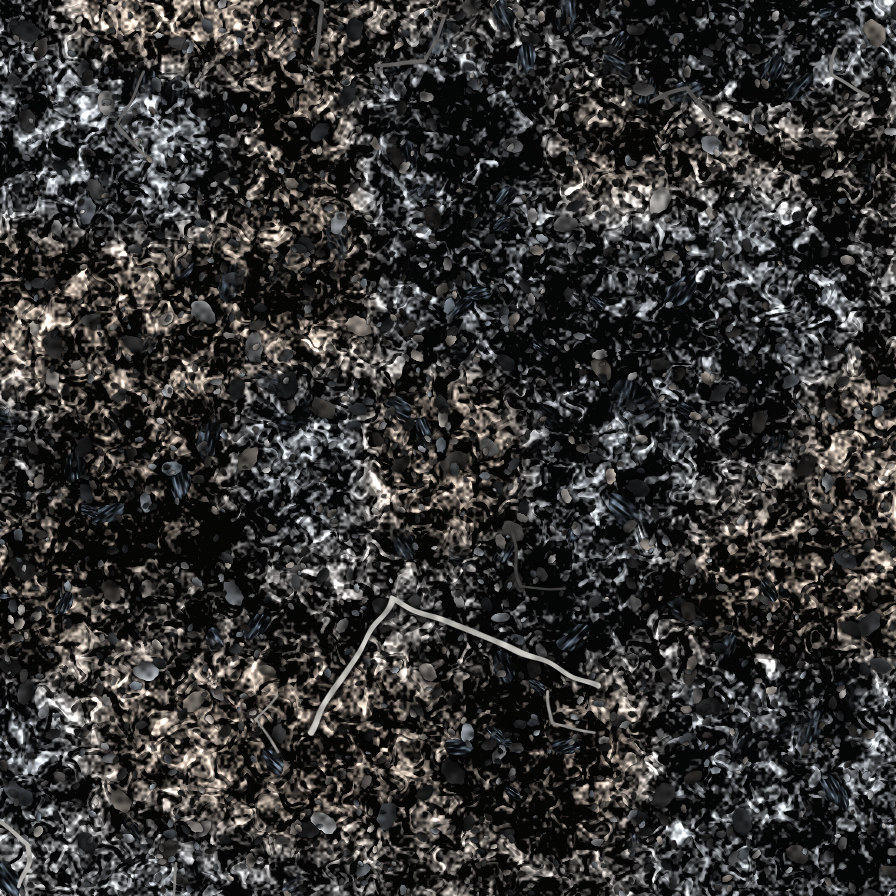
A WebGL 1 fragment shader for this texture:

```glsl
precision highp float;
// Burnt forest soil: crumbly black ground with pale ash, bluish charcoal, stones and twigs.
// Ground tone is a sum of zero-mean noises and soft cellular grains; scattered shapes
// from jittered grids and bent line segments are laid over it.
uniform vec2 u_resolution;

float hash(vec2 p) {
  vec3 q = fract(p.xyx * 0.1031);
  q += dot(q, q.yzx + 33.33);
  return fract((q.x + q.y) * q.z);
}

vec2 hash2(vec2 p) {
  return vec2(hash(p), hash(p + vec2(57.0, 113.0)));
}

float noise(vec2 p) {
  vec2 i = floor(p), f = fract(p);
  f = f * f * (3.0 - 2.0 * f);
  return mix(mix(hash(i), hash(i + vec2(1.0, 0.0)), f.x),
             mix(hash(i + vec2(0.0, 1.0)), hash(i + 1.0), f.x), f.y);
}

// Value noise with zero mean and about unit deviation
float wave(vec2 p) {
  return (noise(p) - 0.5) * 4.67;
}

// Soft-edged cells, each with its own random level
float grains(vec2 p) {
  vec2 cell = floor(p);
  float total = 0.0, weight = 0.0;
  for (int y = -1; y <= 1; y++) {
    for (int x = -1; x <= 1; x++) {
      vec2 id = cell + vec2(float(x), float(y));
      vec2 d = id + hash2(id) - p;
      float w = exp(-13.0 * dot(d, d)) + 1e-5;
      total += w * hash(id + 31.0);
      weight += w;
    }
  }
  return (total / weight - 0.5) * 3.8;
}

mat2 rotation(float angle) {
  float c = cos(angle), s = sin(angle);
  return mat2(c, s, -s, c);
}

// Nearest angular chip on a jittered grid: edge distance, local position, random id
vec4 chips(vec2 p, float chance, float aspect, float seed) {
  vec2 cell = floor(p);
  vec4 nearest = vec4(1.0, 0.0, 0.0, 0.0);
  for (int y = -1; y <= 1; y++) {
    for (int x = -1; x <= 1; x++) {
      vec2 id = cell + vec2(float(x), float(y));
      vec2 key = id + seed;
      if (hash(key + 7.0) > chance) continue;
      vec2 q = rotation(6.283 * hash(key + 19.0)) * (p - id - hash2(key));
      float radius = mix(0.18, 0.42, hash(key + 41.0));
      vec2 s = abs(q * vec2(1.0, aspect) + 0.15 * q.yx);
      float shape = mix(length(s), max(s.x, s.y) * 0.6 + (s.x + s.y) * 0.4, 0.65);
      float d = shape - radius + 0.12 * (noise(q * 7.0 + key) - 0.5);
      if (d < nearest.x) nearest = vec4(d, q / radius, hash(key + 73.0));
    }
  }
  return nearest;
}

float cover(float d, float blur) {
  return 1.0 - smoothstep(-blur, blur, d);
}

float segment(vec2 p, vec2 a, vec2 b) {
  vec2 ab = b - a;
  return length(p - a - ab * clamp(dot(p - a, ab) / dot(ab, ab), 0.0, 1.0));
}

float twig(vec2 p, vec2 a, vec2 bend, vec2 b) {
  return min(segment(p, a, bend), segment(p, bend, b));
}

// Lays stones over the ground, with a dark gap around each one
vec3 addStones(vec3 ground, vec2 p, float density, float chance, float seed, float pixel) {
  vec4 stone = chips(p * density, chance, 1.4, seed);
  float light = 0.65 + 0.3 * stone.z + 0.12 * wave(p * 150.0);
  float tone = mix(0.14, 0.85, stone.w * stone.w) * clamp(light, 0.15, 1.15);
  vec3 tint = mix(vec3(0.93, 1.0, 1.07), vec3(1.06, 1.0, 0.94), fract(stone.w * 9.0));
  ground *= 1.0 - 0.6 * cover(stone.x - 0.06, 0.12);
  return mix(ground, tone * tint, cover(stone.x, pixel * density));
}

void main() {
  vec2 p = gl_FragCoord.xy / u_resolution.y;
  float pixel = 0.8 / u_resolution.y;

  // Crumbly ground with paler ash patches
  vec2 warped = p + 0.005 * vec2(wave(p * 65.0), wave(p * 65.0 + 40.0));
  float patches = 0.7 * wave(p * 5.0 + 3.0) + 0.6 * wave(p * 13.0 + 9.0);
  float level = 0.36 * patches + 0.36 * wave(warped * 42.0)
              + 0.42 * wave(warped * 95.0) + 0.55 * grains(warped * 155.0)
              + 0.42 * wave(p * 270.0);
  float tone = max(0.018, 0.1 + 0.31 * level + 0.025 * level * level * step(0.0, level));
  float warmth = smoothstep(-0.9, 1.3, wave(p * 6.0 + 21.0));
  vec3 color = tone * mix(vec3(0.97, 1.0, 1.03), vec3(1.08, 0.99, 0.91), warmth);

  // Bluish charcoal with bright fibres, gathered in the darker patches
  float burnt = smoothstep(0.6, -0.6, patches);
  vec4 coal = chips(p * 17.0, 0.5, 1.7, 211.0);
  float fibre = noise(coal.yz * vec2(2.5, 9.0) + coal.w * 50.0);
  float coalTone = 0.025 + 0.55 * pow(fibre, 3.0) * (0.6 + 0.8 * noise(p * 180.0));
  color = mix(color, coalTone * vec3(0.88, 1.0, 1.13), burnt * cover(coal.x, pixel * 17.0));

  // Stones from coarse to fine
  color = addStones(color, p, 26.0, 0.2, 5.0, pixel);
  color = addStones(color, p, 48.0, 0.22, 131.0, pixel);
  color = addStones(color, p, 85.0, 0.2, 307.0, pixel);

  // Small scattered twigs, then one long pale branch
  vec2 bent = p + 0.0025 * vec2(wave(p * 28.0), wave(p * 28.0 + 70.0));
  for (int i = 0; i < 11; i++) {
    vec2 key = vec2(float(i) * 3.0 + 2.0, 17.0);
    vec2 start = hash2(key);
    float angle = 6.283 * hash(key + 5.0);
    vec2 bend = start + mix(0.025, 0.07, hash(key + 8.0)) * vec2(cos(angle), sin(angle));
    vec2 end = bend + 0.045 * vec2(cos(angle + 1.2), sin(angle + 1.2));
    float d = twig(bent, start, bend, end) - mix(0.001, 0.0026, hash(key + 11.0));
    float bark = mix(0.25, 0.8, hash(key + 14.0)) * (0.8 + 0.3 * noise(p * 120.0));
    color = mix(color, bark * vec3(1.0, 0.99, 0.97), cover(d, pixel));
  }
  float branch = twig(bent, vec2(0.345, 0.18), vec2(0.435, 0.33), vec2(0.67, 0.235)) - 0.003;
  color *= 1.0 - 0.6 * cover(branch - 0.003, 0.004);
  color = mix(color, vec3(0.8, 0.79, 0.77) * (0.75 + 0.35 * noise(p * 110.0)), cover(branch, pixel));

  gl_FragColor = vec4(clamp(color, 0.0, 1.0), 1.0);
}
```
